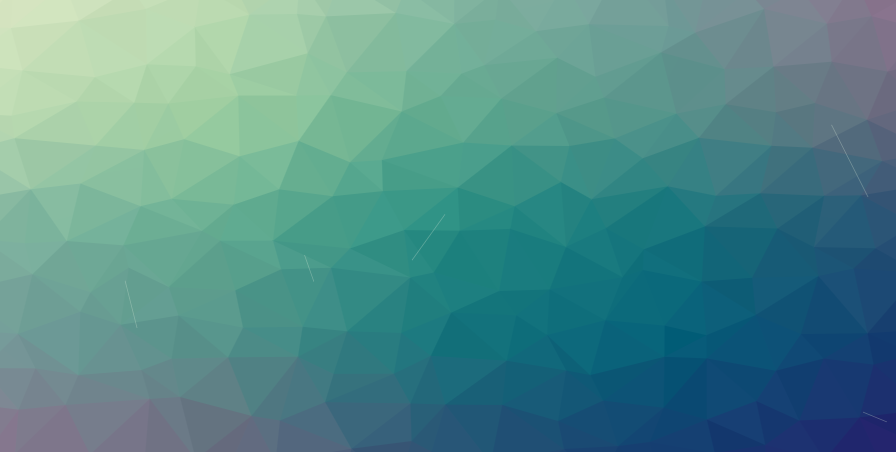
Write a Shadertoy shader that draws this background.

```glsl
// Low-poly triangle mesh shaded by a pale green to teal to indigo blend.

#define GRID vec2(17.0, 10.5)
#define JITTER vec2(0.34, 0.30)
#define SHADE_VARIATION 0.022
#define SEAM_WIDTH 0.0016
#define SEAM_STRENGTH 0.32

const vec3 CREAM  = vec3(0.85, 0.90, 0.76);
const vec3 GREEN  = vec3(0.62, 0.81, 0.63);
const vec3 TEAL   = vec3(0.15, 0.55, 0.51);
const vec3 BLUE   = vec3(0.01, 0.37, 0.47);
const vec3 INDIGO = vec3(0.14, 0.12, 0.42);

vec2 hash2(vec2 p) {
    vec3 q = fract(p.xyx * vec3(0.1031, 0.1030, 0.0973));
    q += dot(q, q.yzx + 33.33);
    return fract((q.xx + q.yz) * q.zy);
}

// Five-colour palette with evenly spaced stops.
vec3 palette(float t) {
    t = clamp(t, 0.0, 1.0) * 4.0;
    vec3 color = mix(CREAM, GREEN, min(t, 1.0));
    color = mix(color, TEAL, clamp(t - 1.0, 0.0, 1.0));
    color = mix(color, BLUE, clamp(t - 2.0, 0.0, 1.0));
    return mix(color, INDIGO, clamp(t - 3.0, 0.0, 1.0));
}

// Average of the palette along both axes, warmer where the two differ.
vec3 backdrop(vec2 uv) {
    vec3 across = palette(uv.x), down = palette(uv.y);
    float contrast = across.g - down.g;
    return 0.5 * (across + down) + contrast * contrast * vec3(0.07, -0.10, -0.06);
}

vec2 meshPoint(vec2 id) {
    return id + JITTER * (2.0 * hash2(id + 40.0) - 1.0);
}

// Signed distance to the line a-b, positive on its inner side.
float lineSide(vec2 p, vec2 a, vec2 b) {
    vec2 e = b - a, d = p - a;
    return (e.x * d.y - e.y * d.x) / length(e);
}

// Adds one flat triangle: colour in rgb, coverage in a.
void addTriangle(inout vec4 sum, vec2 p, vec2 a, vec2 b, vec2 c, float pixel) {
    float inside = min(lineSide(p, a, b), min(lineSide(p, b, c), lineSide(p, c, a)));
    float coverage = clamp(0.5 + inside / pixel, 0.0, 1.0);
    vec2 center = (a + b + c) / 3.0;
    float shade = SHADE_VARIATION * (hash2(floor(center * 64.0)).x - 0.5);
    sum += coverage * vec4(backdrop((center - 0.5) / GRID) + shade, 1.0);
}

// Each jittered cell is split along its shorter diagonal.
vec3 mesh(vec2 uv) {
    vec2 p = uv * GRID + 0.5;
    float pixel = GRID.y / iResolution.y;
    vec4 sum = 0.001 * vec4(backdrop(uv), 1.0);
    for (int j = -1; j <= 1; j++) {
        for (int i = -1; i <= 1; i++) {
            vec2 id = floor(p) + vec2(i, j);
            vec2 a = meshPoint(id);
            vec2 b = meshPoint(id + vec2(1, 0));
            vec2 c = meshPoint(id + vec2(1, 1));
            vec2 d = meshPoint(id + vec2(0, 1));
            if (distance(a, c) < distance(b, d)) {
                addTriangle(sum, p, a, b, c, pixel);
                addTriangle(sum, p, a, c, d, pixel);
            } else {
                addTriangle(sum, p, a, b, d, pixel);
                addTriangle(sum, p, b, c, d, pixel);
            }
        }
    }
    return sum.rgb / sum.a;
}

// Thin pale seam between two points.
float seam(vec2 p, vec2 a, vec2 b) {
    vec2 e = b - a;
    float along = clamp(dot(p - a, e) / dot(e, e), 0.0, 1.0);
    float pixel = 1.0 / iResolution.y;
    float dist = length(p - a - along * e);
    return clamp((0.5 * SEAM_WIDTH - dist) / pixel + 0.5, 0.0, 1.0);
}

void mainImage(out vec4 fragColor, in vec2 fragCoord) {
    vec2 uv = fragCoord / iResolution.xy;
    uv.y = 1.0 - uv.y;
    vec3 color = mesh(uv);

    // Sparse bright hairlines, in canvas heights from the top left.
    vec2 p = uv * vec2(iResolution.x / iResolution.y, 1.0);
    float seams = seam(p, vec2(0.984, 0.475), vec2(0.912, 0.575));
    seams = max(seams, seam(p, vec2(1.840, 0.277), vec2(1.920, 0.435)));
    seams = max(seams, seam(p, vec2(0.277, 0.622), vec2(0.303, 0.725)));
    seams = max(seams, seam(p, vec2(0.674, 0.565), vec2(0.694, 0.622)));
    seams = max(seams, seam(p, vec2(1.910, 0.912), vec2(1.961, 0.933)));
    color = mix(color, vec3(0.85, 0.92, 0.85), SEAM_STRENGTH * seams);

    fragColor = vec4(color, 1.0);
}
```
